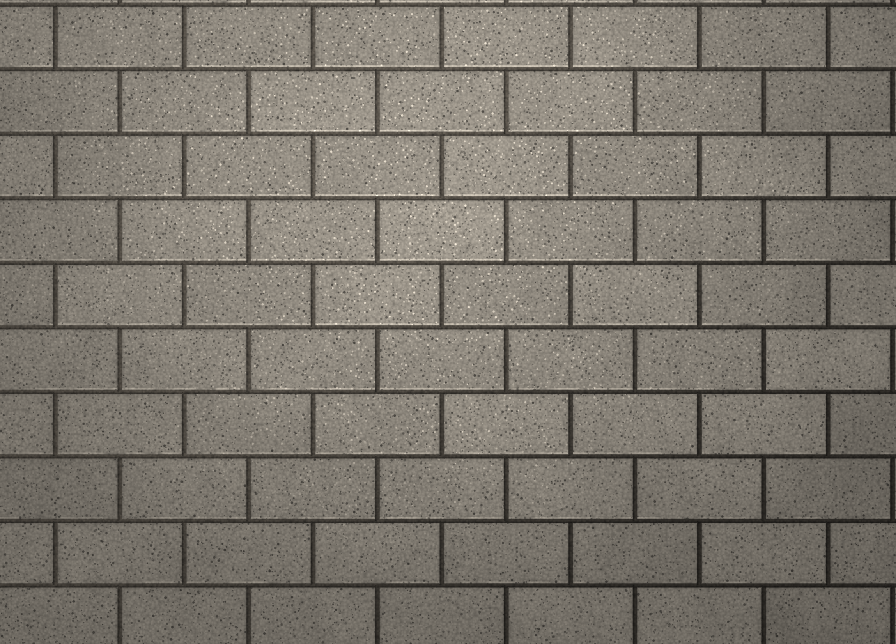
Reproduce this texture procedurally as a Shadertoy shader.

```glsl
const vec2  BRICK        = vec2(0.2000, 0.1002);  // pitch, in canvas heights
const vec2  ORIGIN       = vec2(0.0860, 0.0909);  // a joint crossing
const vec2  JOINT_HALF   = vec2(0.0036, 0.0032);  // half widths: upright, level
const float LIP_HALF     = 0.0015;
const vec3  STONE_TINT   = vec3(1.035, 0.990, 0.915);
const vec3  JOINT_TINT   = vec3(1.060, 0.990, 0.890);
const vec2  LIGHT_CENTER = vec2(0.47, 0.76);
const float AMBIENT      = 0.355;
const float LAMP         = 0.230;
const float BRICK_VARIATION = 0.035;
const float GRAIN_SIZE   = 0.0055;
const float PIT_SIZE     = 0.0085;
const float GLINT_SIZE   = 0.0075;

float hash(vec2 p) {
    vec3 q = fract(vec3(p.xyx) * 0.1031);
    q += dot(q, q.yzx + 33.33);
    return fract((q.x + q.y) * q.z);
}

vec2 hash2(vec2 p) {
    return vec2(hash(p), hash(p + 71.7));
}

// Distance to the nearest scattered point
float cellular(vec2 p) {
    vec2 cell = floor(p), f = fract(p);
    float nearest = 2.0;
    for (int y = -1; y <= 1; y++)
    for (int x = -1; x <= 1; x++) {
        vec2 o = vec2(x, y);
        vec2 d = o + hash2(cell + o) - f;
        nearest = min(nearest, dot(d, d));
    }
    return sqrt(nearest);
}

// Broad smooth blotches, about -1 to 1
float mottle(vec2 p) {
    float sum = 0.0, amp = 0.5;
    for (int i = 0; i < 4; i++) {
        sum += amp * sin(p.x + 1.7 * sin(p.y * 0.8)) * sin(p.y + 1.3 * sin(p.x * 0.7));
        p = mat2(1.2, 1.5, -1.5, 1.2) * p + 3.1;
        amp *= 0.6;
    }
    return sum;
}

// One spot per chosen cell, with varied radius and strength
float specks(vec2 p, float size, float density, float px) {
    vec2 q = mat2(0.86, 0.51, -0.51, 0.86) * p / size + 40.0;
    vec2 cell = floor(q);
    vec2 center = 0.25 + 0.5 * hash2(cell);
    float radius = mix(0.10, 0.24, hash(cell + 13.1));
    float soft = px / size;
    float spot = 1.0 - smoothstep(radius - soft * 0.5, radius + soft * 0.5,
                                  length(fract(q) - center));
    return spot * step(hash(cell + 5.3), density) * mix(0.4, 1.0, hash(cell + 9.7));
}

float band(float d, float halfWidth, float px) {
    return 1.0 - smoothstep(halfWidth - px * 0.6, halfWidth + px * 0.6, abs(d));
}

void mainImage(out vec4 fragColor, in vec2 fragCoord) {
    float px = 1.0 / iResolution.y;
    vec2 p = fragCoord * px;
    vec2 uv = fragCoord / iResolution.xy;

    // Running bond: odd courses shift by half a brick
    vec2 grid = (p - ORIGIN) / BRICK;
    float course = floor(grid.y);
    grid.x += 0.5 * mod(course, 2.0);
    vec2 id = floor(grid);
    vec2 toJoint = (fract(grid + 0.5) - 0.5) * BRICK;
    // The upright joint must not switch course inside the level joint
    float level = band(toJoint.y, JOINT_HALF.y, px);
    float upright = band(toJoint.x, JOINT_HALF.x, px);
    float joint = max(level, upright);

    // Lamp glow falling off towards the edges
    vec2 fromLamp = (uv - LIGHT_CENTER) * vec2(1.3, 1.05);
    float glow = exp(-1.9 * dot(fromLamp, fromLamp));
    float light = AMBIENT + LAMP * glow;

    // Brick face: tone, blotches, grain
    float blotch = mottle(p * 9.0);
    float grain = cellular(p / GRAIN_SIZE) - 0.5;
    float fine = hash(floor(p / (GRAIN_SIZE * 0.5))) - 0.5;
    float tone = light + BRICK_VARIATION * (hash(id + 20.0) - 0.5);
    tone += 0.022 * blotch + 0.015 * mottle(p * vec2(60.0, 25.0));
    tone *= 1.0 - 0.20 * grain + 0.12 * fine;

    // Dark pits and bright mineral glints
    float pits = max(specks(p, PIT_SIZE, 0.36, px), specks(p.yx + 3.7, PIT_SIZE * 0.7, 0.22, px));
    float glints = specks(p + 7.9, GLINT_SIZE, 0.32, px);
    tone *= 1.0 - 0.48 * pits;
    tone += 0.30 * glints * smoothstep(0.25, 0.95, glow + 0.15 * blotch);

    // Soft shade beside the joints and a worn, lit lower lip
    float edge = min(abs(toJoint.x) - JOINT_HALF.x, abs(toJoint.y) - JOINT_HALF.y);
    tone *= 1.0 - 0.14 * exp(-max(edge, 0.0) / 0.0025);
    float lip = band(toJoint.y - JOINT_HALF.y - LIP_HALF, LIP_HALF, px);
    float wear = smoothstep(-0.5, 0.5, mottle(p * vec2(50.0, 8.0)) + glow - 0.4);
    tone += 0.19 * lip * wear * (0.25 + glow);

    // Mortar: shadowed on the left and top, rough in its core
    float shadow = max(upright * smoothstep(0.001, -JOINT_HALF.x, toJoint.x),
                       level * smoothstep(-0.001, JOINT_HALF.y, -toJoint.y));
    float mortar = light * (0.58 - 0.22 * shadow - 0.16 * grain + 0.10 * fine);
    mortar *= 1.0 - 0.35 * smoothstep(0.5, 1.3, uv.x + 0.6 * (1.0 - uv.y));

    vec3 color = mix(tone * STONE_TINT, mortar * JOINT_TINT, joint);
    fragColor = vec4(clamp(color, 0.0, 1.0), 1.0);
}
```
